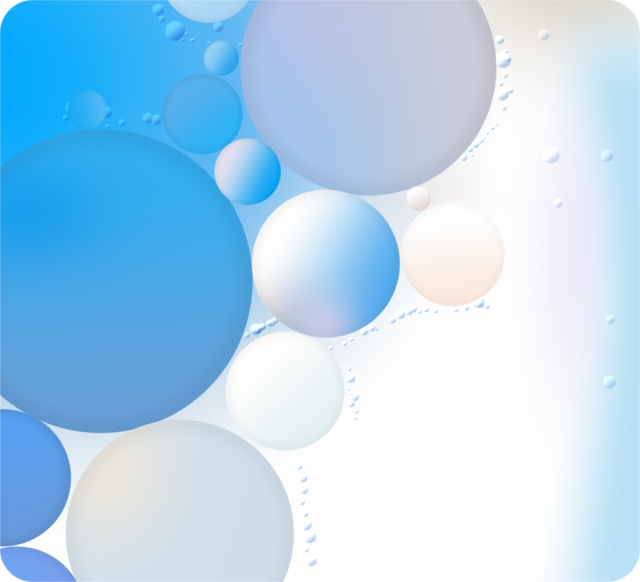
This background is drawn by a WebGL 1 fragment shader. Its source:

```glsl
precision highp float;
uniform vec2 u_resolution;

const vec3 WHITE = vec3(0.995);
const vec3 AZURE = vec3(0.08, 0.68, 0.98);
const vec3 SKY = vec3(0.40, 0.72, 0.95);
const vec3 LILAC = vec3(0.72, 0.76, 0.91);
const vec3 PEACH = vec3(0.98, 0.89, 0.83);
const vec3 MIST = vec3(0.82, 0.88, 0.93);

float hash(vec2 p) {
  return fract(sin(dot(p, vec2(127.1, 311.7))) * 4375.85);
}

float glow(vec2 p, vec2 center, vec2 size) {
  vec2 d = (p - center) / size;
  return exp(-dot(d, d));
}

// Shaded disc: two colours blended along a direction, with a faint rim
vec3 bubble(vec3 base, vec2 p, vec2 center, float r, vec2 dir,
            vec3 near, vec3 far, float rim, float px) {
  vec2 d = (p - center) / r;
  float len = length(d);
  float t = smoothstep(-0.8, 1.0, dot(d, normalize(dir)));
  vec3 body = mix(near, far, t) * (1.0 - rim * smoothstep(0.82, 1.0, len));
  return mix(base, body, smoothstep(px, -px, (len - 1.0) * r));
}

// Tiny droplet: bright upper left, shadowed lower right
vec3 droplet(vec3 base, vec2 p, vec2 center, float r, float px) {
  vec2 d = (p - center) / r;
  float light = dot(d, vec2(-0.6, 0.8));
  vec3 body = mix(base * vec3(0.72, 0.82, 0.93), base + 0.12, smoothstep(-0.8, 0.5, light));
  return mix(base, body, smoothstep(px, -px, (length(d) - 1.0) * r));
}

// Row of jittered droplets between two points
vec3 chain(vec3 base, vec2 p, vec2 a, vec2 b, float size, float spread, float px) {
  for (int i = 0; i < 9; i++) {
    float k = float(i);
    float h = hash(a * 9.0 + k);
    float side = hash(b * 7.0 + k) - 0.5;
    vec2 center = mix(a, b, (k + 0.6 * h) / 8.6) + spread * vec2(side, h - 0.5);
    base = droplet(base, p, center, size * mix(0.3, 1.0, h * h), px);
  }
  return base;
}

// Sparse droplets, one candidate per grid cell
vec3 scatter(vec3 base, vec2 p, float cell, float px) {
  vec2 id = floor(p / cell);
  float h = hash(id);
  vec2 center = (id + 0.3 + 0.4 * vec2(hash(id + 3.7), hash(id + 8.1))) * cell;
  float r = cell * mix(0.04, 0.15, hash(id + 5.3));
  return mix(base, droplet(base, p, center, r, px), step(0.66, h) * 0.6);
}

vec3 backdrop(vec2 p) {
  vec3 col = WHITE;
  // Beige haze in the upper right
  col = mix(col, vec3(0.86, 0.83, 0.78), 0.9 * glow(p, vec2(0.99, 1.03), vec2(0.23, 0.13)));
  col = mix(col, PEACH, 0.5 * glow(p, vec2(0.70, 0.66), vec2(0.10, 0.06)));
  // Blue field in the upper left
  float d = distance(p, vec2(0.06, 0.87));
  col = mix(col, MIST, smoothstep(0.82, 0.55, d));
  col = mix(col, SKY, smoothstep(0.65, 0.32, d));
  col = mix(col, AZURE, smoothstep(0.42, 0.02, d));
  col = mix(col, vec3(0.0, 0.66, 1.0), 0.8 * glow(p, vec2(0.0, 0.86), vec2(0.10, 0.18)));
  // Cool strip along the right side
  float start = 0.95 + 0.035 * sin(p.y * 4.0 - 0.3);
  float strip = smoothstep(start - 0.03, start + 0.12, p.x) * smoothstep(1.03, 0.82, p.y);
  col = mix(col, vec3(0.72, 0.88, 0.965), strip);
  return mix(col, vec3(0.92, 0.89, 0.97), 0.7 * glow(p, vec2(0.98, 0.56), vec2(0.06, 0.22)));
}

vec3 largeBubbles(vec3 col, vec2 p, float px) {
  vec3 deep = mix(vec3(0.20, 0.68, 0.94), vec3(0.07, 0.62, 0.94), glow(p, vec2(0.04, 0.62), vec2(0.14, 0.10)));
  col = bubble(col, p, vec2(0.173, 0.517), 0.261, vec2(0.05, -1.0), deep, vec3(0.41, 0.63, 0.85), 0.06, px);
  vec3 pale = mix(vec3(0.63, 0.77, 0.93), LILAC, glow(p, vec2(0.56, 1.0), vec2(0.16)));
  col = bubble(col, p, vec2(0.633, 0.884), 0.220, vec2(1.0, 0.1), pale, vec3(0.80, 0.80, 0.85), 0.06, px);
  vec3 cream = mix(MIST, vec3(0.92, 0.90, 0.86), glow(p, vec2(0.19, 0.19), vec2(0.13)));
  col = bubble(col, p, vec2(0.309, 0.083), 0.196, vec2(1.0, -0.3), cream, vec3(0.81, 0.87, 0.92), 0.04, px);
  col = bubble(col, p, vec2(0.004, 0.179), 0.118, vec2(0.4, -1.0), vec3(0.34, 0.63, 0.95), vec3(0.40, 0.60, 0.86), 0.08, px);
  col = bubble(col, p, vec2(0.029, -0.057), 0.118, vec2(1.0, 0.2), vec3(0.42, 0.66, 0.96), vec3(0.47, 0.62, 0.93), 0.06, px);
  col = bubble(col, p, vec2(0.490, 0.328), 0.102, vec2(0.7, -0.8), WHITE, vec3(0.89, 0.94, 0.95), 0.03, px);
  col = bubble(col, p, vec2(0.778, 0.563), 0.089, vec2(0.1, -1.0), WHITE, vec3(0.98, 0.91, 0.86), 0.02, px);
  vec3 warm = mix(WHITE, vec3(0.93, 0.84, 0.84), glow(p, vec2(0.50, 0.45), vec2(0.08, 0.06)));
  vec3 cool = mix(vec3(0.32, 0.67, 0.93), LILAC, glow(p, vec2(0.56, 0.43), vec2(0.06, 0.07)));
  return bubble(col, p, vec2(0.560, 0.547), 0.127, vec2(0.9, -0.5), warm, cool, 0.04, px);
}

vec3 smallBubbles(vec3 col, vec2 p, float px) {
  col = bubble(col, p, vec2(0.358, 1.043), 0.082, vec2(0.3, -1.0), vec3(0.80, 0.90, 0.97), vec3(0.66, 0.84, 0.96), 0.04, px);
  col = bubble(col, p, vec2(0.348, 0.804), 0.069, vec2(0.6, -0.8), vec3(0.34, 0.69, 0.92), vec3(0.17, 0.70, 0.97), 0.06, px);
  col = bubble(col, p, vec2(0.4255, 0.705), 0.057, vec2(1.0, -0.5), vec3(0.88, 0.88, 0.94), vec3(0.04, 0.64, 0.96), 0.05, px);
  col = bubble(col, p, vec2(0.380, 0.900), 0.030, vec2(0.8, -0.5), vec3(0.58, 0.82, 0.96), vec3(0.18, 0.64, 0.93), 0.06, px);
  col = bubble(col, p, vec2(0.150, 0.812), 0.033, vec2(1.0, 0.2), vec3(0.12, 0.67, 0.96), vec3(0.32, 0.73, 0.96), 0.03, px);
  col = bubble(col, p, vec2(0.719, 0.659), 0.021, vec2(0.5, -1.0), WHITE, vec3(0.90, 0.84, 0.84), 0.03, px);
  return droplet(col, p, vec2(0.301, 0.947), 0.017, px);
}

void main() {
  vec2 p = gl_FragCoord.xy / u_resolution.y;
  float aspect = u_resolution.x / u_resolution.y;
  float px = 1.0 / u_resolution.y;
  vec3 col = backdrop(p);
  col = mix(col, scatter(col, p, 0.10, px), smoothstep(0.88, 0.94, p.x));
  // Droplet rows in the gaps
  col = chain(col, p, vec2(0.862, 0.935), vec2(0.868, 0.815), 0.014, 0.025, px);
  col = chain(col, p, vec2(0.850, 0.790), vec2(0.800, 0.725), 0.007, 0.010, px);
  col = chain(col, p, vec2(0.270, 0.965), vec2(0.410, 0.930), 0.010, 0.050, px);
  col = chain(col, p, vec2(0.105, 0.800), vec2(0.255, 0.780), 0.011, 0.040, px);
  col = chain(col, p, vec2(0.570, 0.405), vec2(0.705, 0.465), 0.011, 0.010, px);
  col = chain(col, p, vec2(0.700, 0.467), vec2(0.850, 0.475), 0.011, 0.020, px);
  col = chain(col, p, vec2(0.425, 0.425), vec2(0.475, 0.450), 0.012, 0.012, px);
  col = chain(col, p, vec2(0.600, 0.370), vec2(0.608, 0.280), 0.008, 0.015, px);
  col = chain(col, p, vec2(0.522, 0.205), vec2(0.530, 0.030), 0.013, 0.015, px);
  col = largeBubbles(col, p, px);
  col = smallBubbles(col, p, px);
  // Rounded white corners
  vec2 q = abs(p - 0.5 * vec2(aspect, 1.0)) - 0.5 * vec2(aspect, 1.0) + 0.057;
  float frame = length(max(q, 0.0)) - 0.057;
  gl_FragColor = vec4(mix(col, vec3(1.0), smoothstep(-px, px, frame)), 1.0);
}
```
